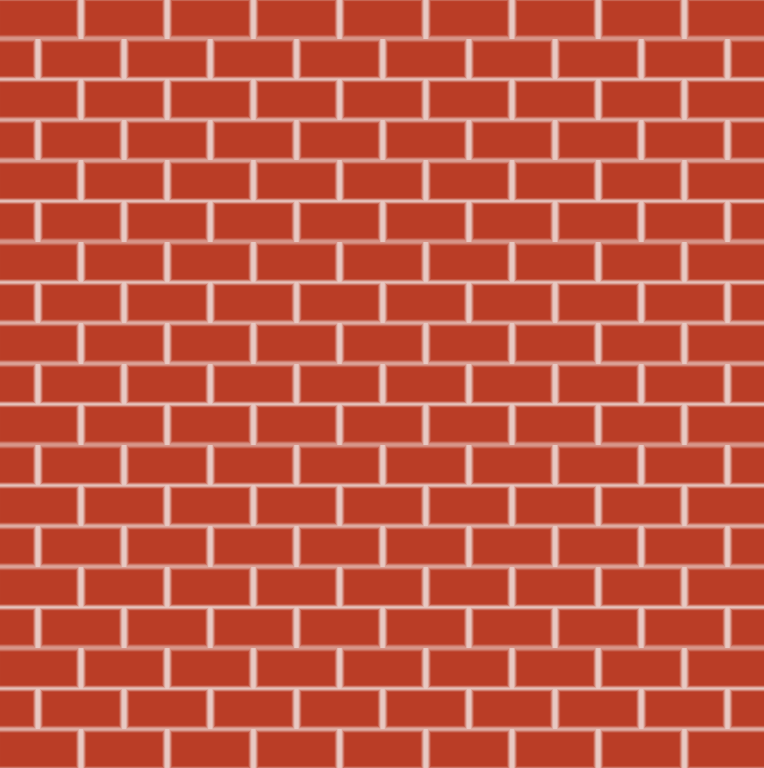
Reproduce this texture procedurally as a WebGL 1 fragment shader.

```glsl
precision highp float;
// Red brick wall in running bond with pale, soft-edged mortar.
// Each joint is a blurred band around the nearest line of a repeating grid;
// bed joints cycle between thin bright lines and wide dull ones.

uniform vec2 u_resolution;

const float TAU = 6.28319;
const vec3 BRICK_COLOR = vec3(0.73, 0.24, 0.15);
const vec3 MORTAR_COLOR = vec3(0.91, 0.79, 0.765);

// Sizes and offsets as fractions of the canvas, measured from the top left
const vec2 PITCH = vec2(0.11283, 0.05289);
const vec2 FIRST_JOINT = vec2(0.0496, 0.0503);
const float HEAD_HALF_WIDTH = 0.0046;
const vec2 SOFTNESS = vec2(0.0031, 0.0027);

// Coverage of a soft band centred on a line
float band(float dist, float halfWidth, float softness) {
  return 1.0 - smoothstep(halfWidth - softness, halfWidth + softness, dist);
}

// Distance, in repeats, to the nearest whole number
float nearestLine(float position) {
  return abs(position - floor(position + 0.5));
}

// Horizontal joints: dullness runs through a five-course cycle
float bedJoint(float course, float softness) {
  float index = floor(course + 0.5);
  float dullness = 0.5 + 0.5 * cos(TAU * (0.4 * index - 0.03));
  float halfWidth = mix(0.0024, 0.0034, dullness);
  float strength = mix(1.0, 0.62, dullness);
  return strength * band(nearestLine(course) * PITCH.y, halfWidth, softness);
}

// Vertical joints: every other course is shifted by half a brick
float headJoint(float column, float course, float softness) {
  float shift = 0.5 * mod(floor(course), 2.0);
  float dist = nearestLine(column - shift) * PITCH.x;
  return band(dist, HEAD_HALF_WIDTH, softness);
}

void main() {
  vec2 uv = gl_FragCoord.xy / u_resolution;
  vec2 cell = (vec2(uv.x, 1.0 - uv.y) - FIRST_JOINT) / PITCH;

  // Keep edges at least a pixel wide on small canvases
  vec2 softness = max(SOFTNESS, 0.75 / u_resolution);
  float mortar = max(bedJoint(cell.y, softness.y),
                     headJoint(cell.x, cell.y, softness.x));

  gl_FragColor = vec4(mix(BRICK_COLOR, MORTAR_COLOR, mortar), 1.0);
}
```
